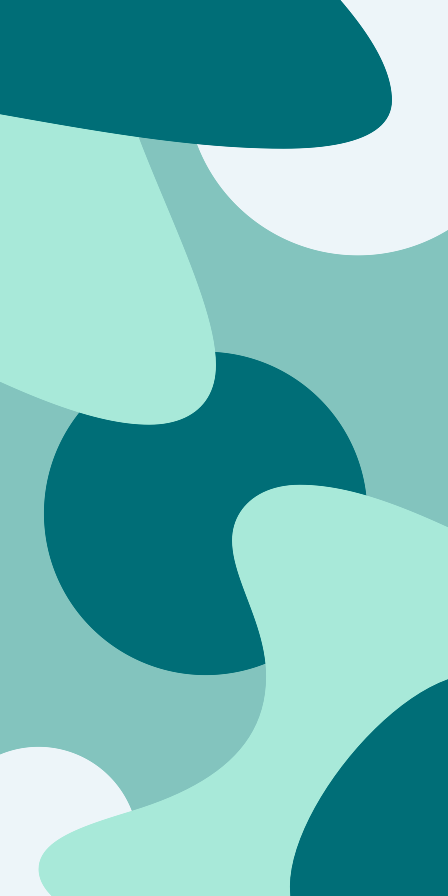
Reproduce this background procedurally as a Shadertoy shader.

```glsl
// Flat abstract background: soft blobs and discs in four layered sea tones.
// Discs are circle distances; blobs are closed cubic Bezier paths, walked in
// short segments to get a signed distance that smooths every edge.

// Lengths are in percent of the canvas width; y runs up from 0 to 200.
const float CANVAS_WIDTH = 100.0;
const int   CURVE_STEPS  = 24;
const float EDGE_SOFTNESS = 1.0;  // width of the edge blend, in output pixels

const vec3 DEEP_TEAL = vec3(0.000, 0.431, 0.467);
const vec3 MINT      = vec3(0.660, 0.914, 0.851);
const vec3 SEA_MIST  = vec3(0.514, 0.769, 0.745);
const vec3 ICE_WHITE = vec3(0.929, 0.961, 0.976);

// Discs: centre x, centre y, radius
const vec3 UPPER_DISC  = vec3(79.9, 181.4, 38.4);
const vec3 MIDDLE_DISC = vec3(45.9, 85.4, 36.1);
const vec3 LOWER_DISC  = vec3(8.6, 11.0, 22.3);

// A path under construction, measured from one sample point
struct Path {
    vec2 sampleAt;
    vec2 pen;
    float nearest2;  // squared distance to the outline so far
    float side;      // -1 inside, +1 outside
};

Path moveTo(vec2 sampleAt, vec2 start) {
    return Path(sampleAt, start, 1e6, 1.0);
}

void lineTo(inout Path path, vec2 end) {
    vec2 edge = end - path.pen;
    vec2 rel = path.sampleAt - path.pen;
    float along = clamp(dot(rel, edge) / max(dot(edge, edge), 1e-8), 0.0, 1.0);
    vec2 gap = rel - edge * along;
    path.nearest2 = min(path.nearest2, dot(gap, gap));

    // Even-odd rule: flip the side when a ray to the right crosses the edge
    bool spansY = (path.pen.y > path.sampleAt.y) != (end.y > path.sampleAt.y);
    if (spansY && rel.x < edge.x * rel.y / edge.y) path.side = -path.side;
    path.pen = end;
}

void curveTo(inout Path path, vec2 handleA, vec2 handleB, vec2 end) {
    vec2 start = path.pen;
    for (int i = 1; i <= CURVE_STEPS; i++) {
        float t = float(i) / float(CURVE_STEPS);
        float s = 1.0 - t;
        vec2 point = s * s * s * start + 3.0 * s * s * t * handleA
                   + 3.0 * s * t * t * handleB + t * t * t * end;
        lineTo(path, point);
    }
}

float signedDistance(Path path) {
    return path.side * sqrt(path.nearest2);
}

float disc(vec2 p, vec3 shape) {
    return length(p - shape.xy) - shape.z;
}

// Each blob ends with a curve that closes it out of view
float leftBlob(vec2 p) {
    vec2 start = vec2(30.0, 171.9);
    Path path = moveTo(p, start);
    curveTo(path, vec2(36.7, 153.6), vec2(48.3, 131.3), vec2(48.2, 118.5));
    curveTo(path, vec2(48.2, 109.9), vec2(42.4, 105.2), vec2(33.3, 105.2));
    curveTo(path, vec2(24.2, 105.2), vec2(13.0, 108.9), vec2(0.0, 114.8));
    curveTo(path, vec2(-39.0, 129.7), vec2(-15.6, 215.6), start);
    return signedDistance(path);
}

float topBlob(vec2 p) {
    vec2 start = vec2(0.0, 174.5);
    Path path = moveTo(p, start);
    curveTo(path, vec2(20.8, 170.8), vec2(43.0, 166.8), vec2(63.3, 166.8));
    curveTo(path, vec2(78.1, 166.8), vec2(87.5, 170.1), vec2(87.5, 177.6));
    curveTo(path, vec2(87.5, 184.9), vec2(82.0, 193.0), vec2(76.0, 200.0));
    curveTo(path, vec2(52.1, 231.3), vec2(-91.1, 194.8), start);
    return signedDistance(path);
}

float rightBlob(vec2 p) {
    vec2 start = vec2(100.0, 82.3);
    Path path = moveTo(p, start);
    curveTo(path, vec2(88.0, 87.8), vec2(77.1, 91.8), vec2(66.9, 91.8));
    curveTo(path, vec2(57.3, 91.8), vec2(51.8, 86.2), vec2(51.8, 79.4));
    curveTo(path, vec2(51.8, 70.6), vec2(59.4, 60.7), vec2(59.4, 49.0));
    curveTo(path, vec2(59.4, 33.3), vec2(47.4, 24.5), vec2(29.4, 19.0));
    curveTo(path, vec2(18.2, 15.6), vec2(8.6, 12.5), vec2(8.6, 6.0));
    curveTo(path, vec2(8.6, 3.6), vec2(9.9, 1.6), vec2(11.5, 0.0));
    curveTo(path, vec2(39.1, -99.5), vec2(247.4, 30.7), start);
    return signedDistance(path);
}

float cornerBlob(vec2 p) {
    vec2 start = vec2(100.0, 48.4);
    Path path = moveTo(p, start);
    curveTo(path, vec2(83.9, 42.7), vec2(64.7, 17.7), vec2(64.7, 2.1));
    curveTo(path, vec2(64.6, -138.5), vec2(208.3, 43.8), start);
    return signedDistance(path);
}

void mainImage(out vec4 fragColor, in vec2 fragCoord) {
    float unitsPerPixel = CANVAS_WIDTH / iResolution.x;
    vec2 p = fragCoord * unitsPerPixel;
    float blend = 0.5 * EDGE_SOFTNESS * unitsPerPixel;

    // Paint from back to front
    vec3 color = SEA_MIST;
    color = mix(ICE_WHITE, color, smoothstep(-blend, blend, disc(p, UPPER_DISC)));
    color = mix(DEEP_TEAL, color, smoothstep(-blend, blend, disc(p, MIDDLE_DISC)));
    color = mix(ICE_WHITE, color, smoothstep(-blend, blend, disc(p, LOWER_DISC)));
    color = mix(MINT, color, smoothstep(-blend, blend, leftBlob(p)));
    color = mix(MINT, color, smoothstep(-blend, blend, rightBlob(p)));
    color = mix(DEEP_TEAL, color, smoothstep(-blend, blend, topBlob(p)));
    color = mix(DEEP_TEAL, color, smoothstep(-blend, blend, cornerBlob(p)));
    fragColor = vec4(color, 1.0);
}
```
